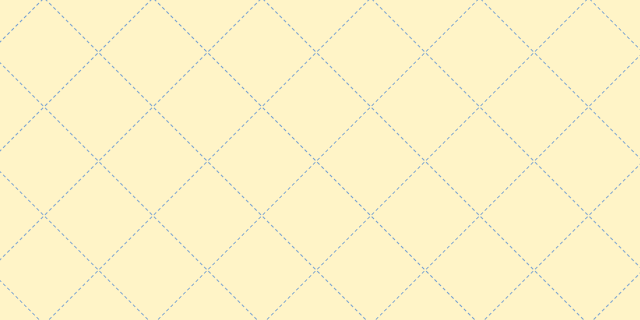
Give the GLSL for this pattern, as a WebGL 2 fragment shader.

```glsl
#version 300 es
precision highp float;

uniform vec2 u_resolution;
out vec4 outColor;

// Lengths are in canvas heights
#define PERIOD 0.3403
#define CROSSING vec2(0.1377, 0.6661)
#define LINE_WIDTH 0.0031
#define DASHES_PER_EDGE 13.0
#define DASH_FILL 0.56
#define CREAM vec3(1.0, 0.957, 0.78)
#define THREAD_BLUE vec3(0.48, 0.64, 0.82)

// Share of a pixel-wide window at distance d that a band covers
float bandCoverage(float d, float halfWidth, float pixel) {
    float upper = min(halfWidth, d + 0.5 * pixel);
    float lower = max(-halfWidth, d - 0.5 * pixel);
    return clamp((upper - lower) / pixel, 0.0, 1.0);
}

// Signed offset from the nearest integer
float offsetFromInteger(float x) {
    return fract(x + 0.5) - 0.5;
}

// Dashed lines at integer values of across, with a gap at each crossing
float dashedLines(float across, float along, float pixel) {
    float edge = PERIOD * inversesqrt(2.0);
    float pitch = edge / DASHES_PER_EDGE;
    float lineDistance = offsetFromInteger(across) * edge;
    float dashDistance = (fract(along * DASHES_PER_EDGE) - 0.5) * pitch;
    return bandCoverage(lineDistance, 0.5 * LINE_WIDTH, pixel)
         * bandCoverage(dashDistance, 0.5 * DASH_FILL * pitch, pixel);
}

void main() {
    float pixel = 1.0 / u_resolution.y;
    vec2 cell = (gl_FragCoord.xy * pixel - CROSSING) / PERIOD;

    // Diagonal axes, one unit per diamond edge
    vec2 diagonal = vec2(cell.x + cell.y, cell.x - cell.y);

    float stitches = max(dashedLines(diagonal.x, diagonal.y, pixel),
                         dashedLines(diagonal.y, diagonal.x, pixel));
    outColor = vec4(mix(CREAM, THREAD_BLUE, stitches), 1.0);
}
```
